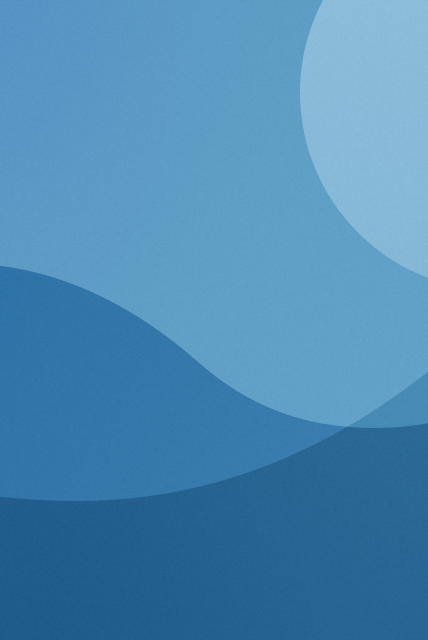
Give the GLSL for this background, as a WebGL 2 fragment shader.

```glsl
#version 300 es
precision highp float;
// Calm blue backdrop: a pale disc at the upper right above two crossing waves.
// The waves are cubic Hermite curves; each region between them has its own
// soft gradient, finished with a faint paper grain.

#define ASPECT 1.5
#define DISC_CENTER vec2(1.166, 0.217)
#define DISC_RADIUS 0.465
#define GRAIN_CELLS 342.0
#define GRAIN_AMOUNT 0.016

uniform vec2 u_resolution;
out vec4 outColor;

float hash(vec2 p) {
    vec3 q = fract(vec3(p.xyx) * 0.1031);
    q += dot(q, q.yzx + 33.33);
    return fract((q.x + q.y) * q.z);
}

// Smooth curve between two knots, each given as (x, height, slope).
float hermite(float x, vec3 a, vec3 b) {
    float span = b.x - a.x;
    float t = (x - a.x) / span;
    float s = 1.0 - t;
    float blend = t * t * (3.0 - 2.0 * t);
    return mix(a.y, b.y, blend) + span * t * s * (s * a.z - t * b.z);
}

// Wave that falls from the left and flattens out at the right.
float fallingWave(float x) {
    const vec3 start = vec3(0.0, 0.623, 0.13);
    const vec3 bend = vec3(0.463, 0.8486, 0.88);
    const vec3 trough = vec3(0.879, 1.003, 0.0);
    const vec3 end = vec3(1.0, 0.992, -0.17);
    if (x < bend.x) return hermite(x, start, bend);
    if (x < trough.x) return hermite(x, bend, trough);
    return hermite(x, trough, end);
}

// Wave that dips at the left and climbs to the right edge.
float risingWave(float x) {
    const vec3 start = vec3(0.0, 1.164, 0.11);
    const vec3 trough = vec3(0.18, 1.174, 0.0);
    const vec3 end = vec3(1.0, 0.871, -0.79);
    return x < trough.x ? hermite(x, start, trough) : hermite(x, trough, end);
}

// Coverage of the positive side, one pixel wide at the edge.
float cover(float d) {
    return clamp(d / length(vec2(dFdx(d), dFdy(d))) + 0.5, 0.0, 1.0);
}

void main() {
    vec2 uv = gl_FragCoord.xy / u_resolution;
    // Canvas width is one unit, y runs down from the top.
    vec2 p = vec2(uv.x, (1.0 - uv.y) * ASPECT);

    // Sky, slightly bluer in the upper left corner
    vec3 sky = mix(vec3(0.355, 0.605, 0.760), vec3(0.390, 0.635, 0.785),
                   clamp(0.45 * p.x + 0.55 * p.y, 0.0, 1.0));
    float corner = exp(-8.0 * p.x * p.x - 3.0 * p.y * p.y);
    sky += corner * vec3(-0.012, -0.030, 0.010);

    // Pale disc
    vec3 disc = mix(vec3(0.545, 0.740, 0.855), vec3(0.520, 0.720, 0.840),
                    clamp(p.y / 0.65, 0.0, 1.0));
    vec3 color = mix(sky, disc, cover(DISC_RADIUS - distance(p, DISC_CENTER)));

    // Waves: left band, right wedge and the deep overlap
    float across = smoothstep(0.0, 1.0, p.x);
    vec3 band = mix(vec3(0.180, 0.450, 0.655), vec3(0.240, 0.500, 0.690),
                    clamp(0.75 * p.x + 0.5 * (p.y - 0.65), 0.0, 1.0));
    vec3 wedge = vec3(0.280, 0.545, 0.710);
    vec3 deep = mix(vec3(0.130, 0.365, 0.550), vec3(0.165, 0.405, 0.585), across);
    deep += (1.2 - p.y) * vec3(0.03, 0.03, 0.02);

    float falling = cover(p.y - fallingWave(p.x));
    float rising = cover(p.y - risingWave(p.x));
    vec3 above = mix(color, wedge, rising);
    vec3 below = mix(band, deep, rising);
    color = mix(above, below, falling);

    // Paper grain
    color += (hash(floor(p * GRAIN_CELLS)) - 0.5) * GRAIN_AMOUNT;
    outColor = vec4(color, 1.0);
}
```
